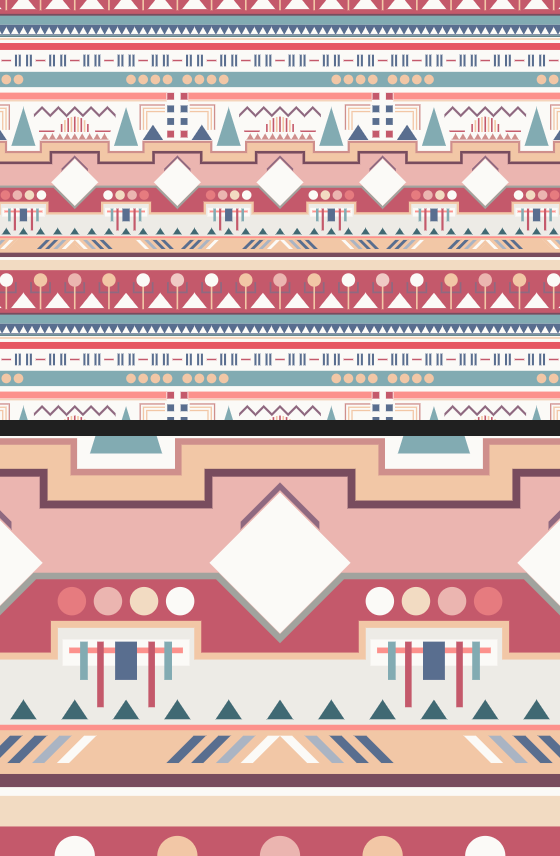
Top, the full canvas; bottom, a detail of the centre.
Reproduce this pattern procedurally as a WebGL 1 fragment shader.

```glsl
precision highp float;
// Folk border: stripes, stepped bands, diamonds, dots and stemmed discs.
uniform vec2 u_resolution;

const vec2 TILE = vec2(281.5, 410.); // repeat size, canvas is 576 units tall
const vec3 WHITE = vec3(.985, .98, .97);
const vec3 STONE = vec3(.93, .92, .9);
const vec3 CREAM = vec3(.95, .86, .76);
const vec3 PEACH = vec3(.95, .78, .65);
const vec3 PINK = vec3(.92, .71, .69);
const vec3 CORAL = vec3(.99, .57, .55);
const vec3 RED = vec3(.9, .34, .39);
const vec3 CRIMSON = vec3(.77, .35, .42);
const vec3 ROSE = vec3(.81, .56, .55);
const vec3 PLUM = vec3(.47, .3, .37);
const vec3 MAUVE = vec3(.56, .41, .5);
const vec3 SLATE = vec3(.35, .43, .56);
const vec3 SAGE = vec3(.63, .64, .62);
const vec3 TEAL = vec3(.51, .67, .7);
const vec3 PINE = vec3(.25, .41, .45);

void paint(inout vec3 c, vec3 ink, float dist) {
  c = mix(c, ink, clamp(.5 - dist * u_resolution.y / 576., 0., 1.));
}
float band(float v, float a, float b) { return max(a - v, v - b); }
float box(vec2 p, float x0, float x1, float y0, float y1) {
  return max(band(p.x, x0, x1), band(p.y, y0, y1));
}
float centred(float x, float period) { return mod(x + .5 * period, period) - .5 * period; }

// Upright triangle; y grows downwards
float triangle(float x, float y, float base, float halfWidth, float height) {
  vec2 n = normalize(vec2(height, halfWidth));
  return max(y - base, dot(vec2(abs(x), base - y - height), n));
}
// Region below a ledge that rises near the diamonds
float ledge(float h, float y, float high, float low, float width) {
  return min(low - y, max(high - y, h - width));
}
// Index of the nearest dot in a row of four
float dotIndex(float d, float start, float pitch) {
  return clamp(floor((d - start) / pitch + .5), 0., 3.);
}

// d: distance from the column of squares
void stripes(inout vec3 c, float d, float y) {
  vec2 q = vec2(abs(centred(d, TILE.x / 6.)), y);
  paint(c, TEAL, y - 34.);
  paint(c, SLATE, band(y, 34., 48.));
  paint(c, WHITE, triangle(centred(d, TILE.x / 24.), y, 47., 5.5, 10.));
  paint(c, PINE, band(y, 48.5, 50.5));
  paint(c, PEACH, band(y, 52.5, 54.5));
  paint(c, RED, band(y, 59., 68.5));
  paint(c, CRIMSON, box(q, -6.5, 6.5, 82., 84.));
  float bar = abs(abs(q.x - TILE.x / 12.) - 7.6);
  paint(c, SLATE, max(band(bar, 1.2, 4.), band(y, 75., 91.)));
  paint(c, TEAL, band(y, 98.5, 119.5));
  float x = d - 13.5 - 16.7 * dotIndex(d, 13.5, 16.7);
  paint(c, PEACH, length(vec2(x, y - 109.)) - 6.6);
  paint(c, CORAL, max(band(y, 127., 136.5), 15. - d));
  paint(c, PEACH, max(band(y, 137.5, 139.), 15. - d));
}

// r: distance from the centre of the sunburst
void ornaments(inout vec3 c, float d, float r, float y) {
  for (int k = 0; k < 4; k++) {
    float row = y - 132. - 17.3 * float(k);
    paint(c, k == 0 || k == 3 ? CRIMSON : SLATE, max(abs(d - 9.2), abs(row)) - 4.7);
  }
  // Nested corner brackets
  for (int k = 0; k < 3; k++) {
    float f = 4.5 * float(k);
    float corner = abs(max(d - 51. + f, 144. + f - y)) - .9;
    paint(c, k == 0 ? ROSE : PEACH, max(corner, box(vec2(d, y), 17., 53., 143., 178.)));
  }
  paint(c, SLATE, triangle(d - 33.5, y, 192., 14., 21.));
  float wave = 147.5 + abs(centred(r, 22.4));
  paint(c, MAUVE, max((abs(y - wave) - 2.1) * .7, r - 56.));
  float ray = floor(r / 4.5 + .5);
  float top = 181. - sqrt(max(0., 440. - 20. * ray * ray));
  float beam = max(abs(r - 4.5 * ray) - 1.1, band(y, top, 181.));
  paint(c, mod(ray, 2.) < .5 ? CRIMSON : PEACH, max(beam, r - 21.));
  paint(c, CRIMSON, box(vec2(r, y), 28., 49., 179., 181.));
  paint(c, ROSE, max(triangle(centred(r, 10.2), y, 191.5, 5., 8.5), r - 46.));
}

// h: distance from the nearest diamond
void steppedBand(inout vec3 c, float d, float h, float y) {
  vec2 q = vec2(TILE.x * .25 - h, y);
  float outer = ledge(h, y, 193., 207., 48.);
  paint(c, ROSE, outer);
  paint(c, PEACH, outer + 3.);
  paint(c, TEAL, triangle(q.x, y, 200., 16.5, 53.));
  float inner = ledge(h, y, 207., 221.5, 34.5);
  paint(c, PLUM, inner);
  paint(c, PINK, inner + 3.6);
  float rhomb = (h + abs(y - 250.)) * .707;
  paint(c, SAGE, max(254.5 - y, 23. - rhomb));
  paint(c, CRIMSON, max(257.5 - y, 26. - rhomb));
  paint(c, MAUVE, max(band(rhomb, 23.5, 26.), max(h - 18., y - 250.)));
  paint(c, WHITE, rhomb - 22.8);
  float i = dotIndex(d, 45.6, 16.5);
  vec3 ink = i < .5 ? mix(CORAL, CRIMSON, .4) : i < 1.5 ? PINK : i < 2.5 ? CREAM : WHITE;
  paint(c, ink, length(vec2(d - 45.6 - 16.5 * i, y - 267.5)) - 6.5);
  float hem = max(276.5 - y, min(291. - y, 36. - h));
  paint(c, PEACH, hem);
  paint(c, STONE, hem + 3.2);
  // Hanging fringe
  q.x = abs(q.x);
  paint(c, WHITE, box(q, -1., 29., 285., 297.));
  paint(c, CORAL, box(q, -1., 26., 288.7, 291.3));
  paint(c, TEAL, box(q, 17.5, 21., 286., 303.5));
  paint(c, CRIMSON, box(q, 10.2, 13.2, 286., 316.));
  paint(c, SLATE, box(q, -1., 5., 286., 303.5));
  paint(c, PINE, triangle(centred(h, TILE.x / 12.), y, 321.5, 6., 9.));
}

void hatchAndDiscs(inout vec3 c, float d, float y) {
  paint(c, CORAL, 324. - y);
  paint(c, PEACH, 326.5 - y);
  float s = mod(d + y - 345.5, 84.);
  float bar = floor(s / 11.3);
  float hatch = max((abs(s - 11.3 * bar - 3.6) - 2.8) * .7, band(y, 329., 341.5));
  paint(c, mix(SLATE, WHITE, clamp(bar - 1., 0., 2.) * .5), max(hatch, s - 45.));
  paint(c, PLUM, 346.5 - y);
  paint(c, WHITE, 352.5 - y);
  paint(c, CREAM, 356.5 - y);
  paint(c, CRIMSON, 370.5 - y);
  // Stemmed discs between white peaks
  float pitch = TILE.x / 6.;
  float x = abs(centred(d, pitch));
  float k = floor(d / pitch + .5);
  paint(c, WHITE, triangle(x - .5 * pitch, y, 422.5, 17., 21.));
  paint(c, MAUVE, max(abs(max(x - 13., y - 401.)) - 1.2, 387. - y));
  paint(c, PEACH, box(vec2(x, y), -1., 1.1, 390., 424.));
  vec3 disc = k < .5 ? mix(PINK, WHITE, .3) : k < 1.5 ? WHITE : k < 2.5 ? PEACH : PINK;
  paint(c, disc, length(vec2(x, y - 384.)) - 9.2);
  paint(c, PLUM, 429. - y);
  paint(c, TEAL, 431.5 - y);
}

void main() {
  vec2 p = vec2(gl_FragCoord.x - .5 * u_resolution.x, u_resolution.y - gl_FragCoord.y);
  p *= 576. / u_resolution.y;
  float y = mod(p.y - 26., TILE.y) + 26.;
  float r = abs(centred(p.x, TILE.x));
  float d = .5 * TILE.x - r;
  vec3 color = WHITE;
  stripes(color, d, y);
  ornaments(color, d, r, y);
  steppedBand(color, d, abs(centred(p.x, .5 * TILE.x)), y);
  hatchAndDiscs(color, d, y);
  gl_FragColor = vec4(color, 1.);
}
```
